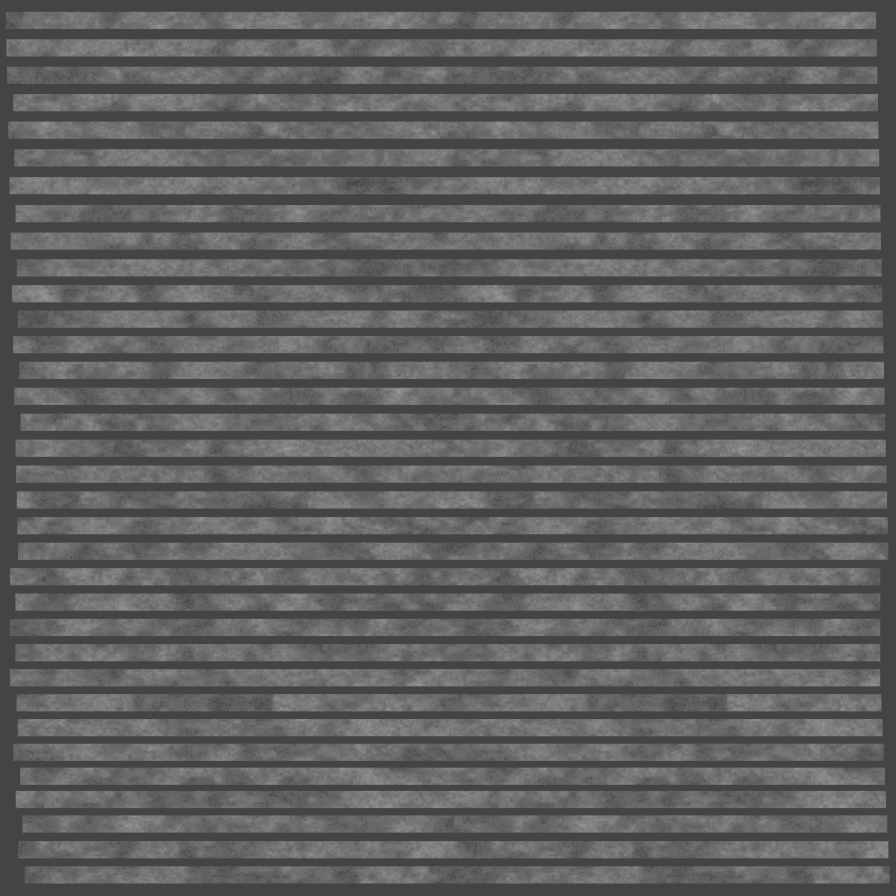
Give the GLSL for this pattern, as a three.js fragment shader.

```glsl
varying vec2 vUv;

float hash(vec2 p) {
  vec3 q = fract(p.xyx * vec3(0.1031, 0.1030, 0.0973));
  q += dot(q, q.yzx + 33.33);
  return fract((q.x + q.y) * q.z);
}

// Value noise that wraps across after cells.x lattice cells.
float wrapNoise(vec2 p, vec2 cells) {
  p *= cells;
  vec2 cell = floor(p);
  vec2 f = fract(p);
  f = f * f * (3.0 - 2.0 * f);
  float x0 = mod(cell.x, cells.x);
  float x1 = mod(cell.x + 1.0, cells.x);
  float low = mix(hash(vec2(x0, cell.y)), hash(vec2(x1, cell.y)), f.x);
  float high = mix(hash(vec2(x0, cell.y + 1.0)), hash(vec2(x1, cell.y + 1.0)), f.x);
  return mix(low, high, f.y);
}

// Worn concrete: soft patches, fine grain, and pits gathered in the dark patches.
float concrete(vec2 p) {
  float patches = 0.45 * wrapNoise(p, vec2(13.0))
                + 0.30 * wrapNoise(p + 3.7, vec2(28.0, 34.0))
                + 0.25 * wrapNoise(p + 8.1, vec2(52.0, 80.0));
  float grain = 0.5 * wrapNoise(p + 1.3, vec2(110.0, 150.0))
              + 0.5 * wrapNoise(p + 5.9, vec2(230.0));
  float wear = 1.0 - smoothstep(0.34, 0.56, patches);
  float pits = smoothstep(0.45, 0.75, grain);
  float scuffs = smoothstep(0.66, 0.9, wrapNoise(p + 6.4, vec2(36.0, 60.0)));
  return 0.437 + 0.23 * (patches - 0.5) + 0.13 * (grain - 0.5)
       - 0.09 * wear * pits + 0.035 * scuffs;
}

// Distance down from the top edge to a slat's centre; spacing tightens downward.
float slatCentre(float i) {
  float upperSag = 3.2 * exp(-pow(abs(i - 8.5) / 3.0, 2.0));
  float lowerLift = 2.2 * exp(-pow(abs(i - 30.5) / 1.5, 2.0));
  return (17.5 + 23.6 * i - 0.0425 * i * i + upperSag - lowerLift) / 768.0;
}

// Left and right ends: the rows drift right, step back, then drift again.
vec2 slatEnds(float i) {
  float right = i < 20.5 ? 751.0 + 0.52 * i : 754.5 + max(i - 25.0, 0.0);
  float phase = i > 21.5 && i < 26.5 ? i + 1.0 : i;
  bool fullRun = i < 2.5 || (i > 15.5 && i < 21.5);
  float trim = fullRun ? 0.0 : 4.7 * mod(phase, 2.0);
  return vec2(right - 746.0 + trim, right) / 768.0;
}

void main() {
  vec2 p = vec2(vUv.x, 1.0 - vUv.y);
  vec2 pixel = max(fwidth(vUv), vec2(0.00001));
  float coverage = 0.0;
  float nearest = 1.0;
  vec2 surface = vec2(0.0);

  // 34 slats in a single column
  for (int n = 0; n < 34; n++) {
    float i = float(n);
    vec2 ends = slatEnds(i);
    float offset = p.y - slatCentre(i);
    vec2 inside = vec2(min(p.x - ends.x, ends.y - p.x), 0.0096 - abs(offset));
    vec2 cover = clamp(inside / pixel + 0.5, 0.0, 1.0);
    coverage = max(coverage, cover.x * cover.y);
    if (abs(offset) < nearest) {
      nearest = abs(offset);
      // Each slat shows its own strip of concrete, repeating about twice across.
      surface = vec2(p.x - ends.x, offset) / 0.507 + vec2(0.0, 1.0 + 0.37 * i);
    }
  }

  float tone = mix(0.268, concrete(surface), coverage);
  gl_FragColor = vec4(vec3(tone), 1.0);
}
```
